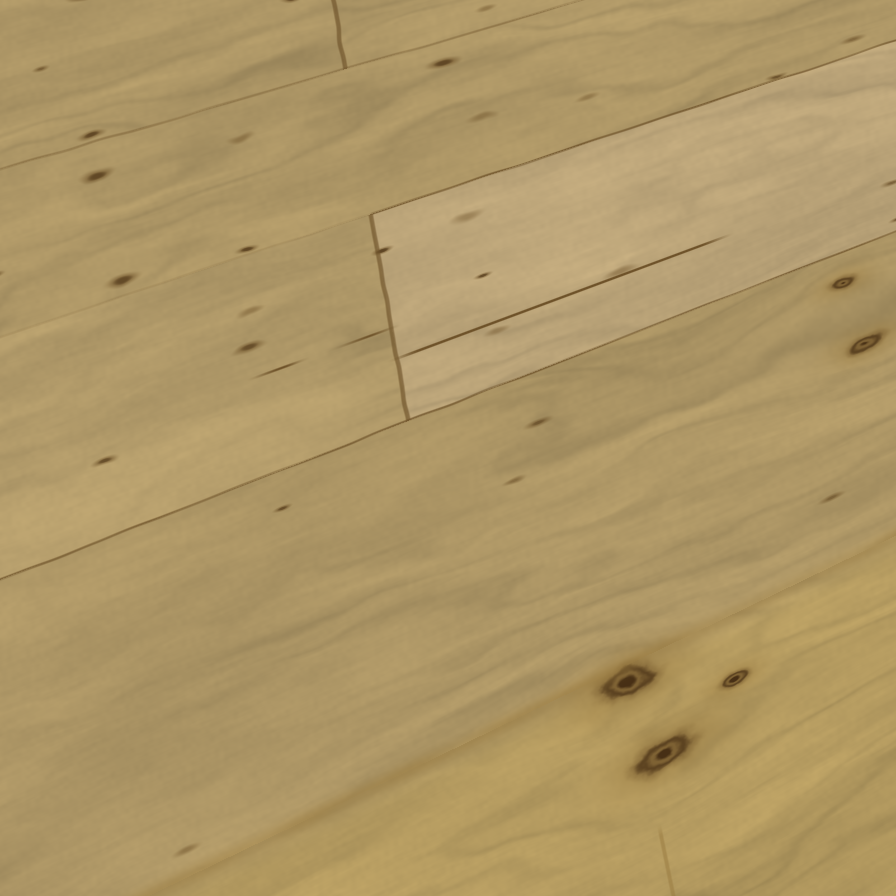
Write a WebGL 2 fragment shader that draws this texture.

```glsl
#version 300 es
precision highp float;
// Worn pale timber planks running uphill, with butt joints, flecks, cracks and knots.
uniform vec2 u_resolution;
out vec4 fragColor;

const vec3 TAN = vec3(0.69, 0.60, 0.41);
const vec3 PALE = vec3(0.735, 0.645, 0.475);
const vec3 DULL = vec3(0.675, 0.585, 0.395);
const vec3 HONEY = vec3(0.705, 0.605, 0.375);
const vec3 STAIN = vec3(0.59, 0.47, 0.24);
const vec3 BROWN = vec3(0.43, 0.32, 0.16);
const vec3 DARK = vec3(0.24, 0.15, 0.06);

// Seam heights at the left edge, from the lowest to the highest
const vec4 SEAMS = vec4(-0.08, 0.353, 0.624, 0.811);
const float JOINT = 0.511;

float hash(vec2 p) {
    vec3 h = fract(p.xyx * 0.1031);
    h += dot(h, h.yzx + 33.33);
    return fract((h.x + h.y) * h.z);
}

float noise(vec2 p) {
    vec2 i = floor(p), f = fract(p);
    f = f * f * (3.0 - 2.0 * f);
    return mix(mix(hash(i), hash(i + vec2(1, 0)), f.x),
               mix(hash(i + vec2(0, 1)), hash(i + vec2(1, 1)), f.x), f.y);
}

float fbm(vec2 p) {
    float sum = 0.0, gain = 0.5;
    for (int i = 0; i < 4; i++) {
        sum += gain * noise(p);
        p = p * 2.03 + 17.3;
        gain *= 0.5;
    }
    return sum / 0.9375;
}

// Perspective: x runs along the boards, y is the height of their grain at the left edge
vec2 boardSpace(vec2 uv) {
    float c = (uv.y - 0.465 * uv.x) / (1.0 - 0.215 * uv.x);
    return vec2(uv.x + 0.155 * c, c);
}

float line(float d, float halfWidth, float soft) {
    return 1.0 - smoothstep(halfWidth - soft, halfWidth + soft, abs(d));
}

float span(float x, float a, float b, float soft) {
    return smoothstep(a - soft, a + soft, x) * (1.0 - smoothstep(b - soft, b + soft, x));
}

// Light and dark of the wood: broad bands, wavy growth lines and fine fibres
float grain(vec2 p, float seed) {
    float warp = fbm(p * vec2(3.0, 8.0) + seed);
    float bands = fbm(vec2(p.x * 3.5 + seed, p.y * 26.0 + warp * 4.0));
    float rings = 0.5 + 0.5 * sin(6.2832 * (p.y * 17.0 + warp * 4.5 + seed));
    float fibre = fbm(vec2(p.x * 22.0, p.y * 150.0 + seed));
    float patches = smoothstep(0.35, 0.7, noise(p * vec2(4.0, 9.0) + seed));
    return 0.17 * (bands - 0.5) - 0.055 * pow(rings, 5.0) * patches + 0.05 * (fibre - 0.5);
}

// Scattered dark flecks drawn out along the grain, at most one in each cell
float flecks(vec2 p, vec2 cells, float density) {
    vec2 id = floor(p * cells);
    float size = mix(0.45, 1.0, hash(id + 7.7));
    vec2 centre = (id + 0.25 + 0.5 * vec2(hash(id + 3.1), hash(id + 9.4))) / cells;
    vec2 d = (p - centre) / (vec2(0.026, 0.0085) * size);
    d.y += 0.6 * (noise(p * 60.0) - 0.5);
    float body = 1.0 - smoothstep(0.15, 1.0, length(d));
    return body * step(hash(id + 21.6), density) * mix(0.45, 1.0, hash(id + 5.2));
}

// Bends grain coordinates around a knot
vec2 bendGrain(vec2 p, vec2 centre, float size) {
    vec2 d = (p - centre) / (size * vec2(2.2, 1.5));
    return p - vec2(0.0, (p.y - centre.y) * 0.85 * exp(-dot(d, d)));
}

// Stained knot with a ring and a dark heart
vec3 knot(vec3 col, vec2 p, vec2 centre, float size) {
    vec2 d = (p - centre) / (size * vec2(1.0, 0.62));
    float r = length(d) + 0.5 * (fbm(p * 45.0) - 0.5);
    col = mix(col, STAIN, 0.6 * exp(-0.55 * r * r));
    col = mix(col, BROWN, 0.7 * (1.0 - smoothstep(0.35, 1.05, r)));
    col = mix(col, DARK, 0.55 * line(r - 0.5, 0.1, 0.1));
    return mix(col, DARK, 0.85 * (1.0 - smoothstep(0.08, 0.28, r)));
}

void main() {
    vec2 uv = gl_FragCoord.xy / u_resolution;
    float soft = max(0.0012, 0.8 / u_resolution.y);
    vec2 p = boardSpace(uv);

    // Row and board under this point
    vec4 above = step(SEAMS, vec4(p.y));
    float row = dot(above, vec4(1.0));
    float jointed = above.y * (1.0 - above.z) + above.w;
    float rightSide = smoothstep(JOINT - soft, JOINT + soft, p.x);
    float seed = row * 5.37 + jointed * step(JOINT, p.x) * 2.71;

    // Board colours
    vec3 col = mix(HONEY, DULL, smoothstep(-0.12, -0.06, p.y));
    col = mix(col, TAN, above.y);
    col = mix(col, PALE, above.y * (1.0 - above.z) * rightSide);
    col = mix(col, DULL, above.z * 0.7);

    // Grain, flowing around the knots
    vec2 g = bendGrain(p, vec2(0.683, -0.102), 0.05);
    g = bendGrain(g, vec2(0.706, -0.221), 0.05);
    g = bendGrain(g, vec2(0.994, 0.26), 0.06);
    col *= 1.0 + grain(g, seed) + 0.06 * (fbm(uv * 4.0) - 0.5);
    col *= 1.0 + 0.025 * (noise(uv * 190.0) - 0.5);

    // Flecks crowd the upper boards and are rare below
    float density = mix(0.1, 0.55, above.y);
    float spots = flecks(p, vec2(7.0, 15.0), density);
    col = mix(col, BROWN, 0.85 * spots);
    col = mix(col, DARK, 0.45 * smoothstep(0.55, 1.0, spots));

    // Knots
    col = knot(col, p, vec2(0.683, -0.102), 0.046);
    col = knot(col, p, vec2(0.706, -0.221), 0.046);
    col = knot(col, p, vec2(0.792, -0.169), 0.022);
    col = knot(col, p, vec2(0.989, 0.309), 0.022);
    col = knot(col, p, vec2(0.999, 0.212), 0.027);

    // Seams, each worn unevenly along its length; the lowest is a soft streak
    float wear = 0.45 + 0.75 * noise(vec2(p.x * 18.0, row));
    vec4 strength = vec4(0.0, 0.65, mix(0.15, 0.75, rightSide), 0.4);
    for (int i = 0; i < 4; i++) {
        float wobble = 0.002 * (noise(vec2(p.x * 25.0, float(i) * 9.0)) - 0.5);
        col = mix(col, BROWN, strength[i] * wear * line(p.y - SEAMS[i] + wobble, 0.0014, soft));
    }
    col = mix(col, STAIN, 0.45 * wear * exp(-pow((p.y - SEAMS.x) / 0.011, 2.0)));

    // Butt joints
    float jitter = 0.003 * (noise(vec2(p.y * 45.0, 2.0)) - 0.5);
    col = mix(col, BROWN, 0.65 * jointed * line(p.x - JOINT + jitter, 0.0024, soft));
    col = mix(col, STAIN, 0.5 * (1.0 - smoothstep(-0.33, -0.31, p.y)) * line(p.x - 0.687, 0.002, soft));

    // Long cracks on both sides of the middle joint
    float split = span(p.x, 0.518, 0.868, 0.02) * line(p.y - 0.436 + jitter, 0.0018, soft);
    split += span(p.x, 0.367, 0.503, 0.02) * line(p.y - 0.476 + jitter, 0.0014, soft);
    col = mix(col, BROWN, split * smoothstep(0.2, 0.55, noise(vec2(p.x * 14.0, 4.0))));

    fragColor = vec4(clamp(col, 0.0, 1.0), 1.0);
}
```
